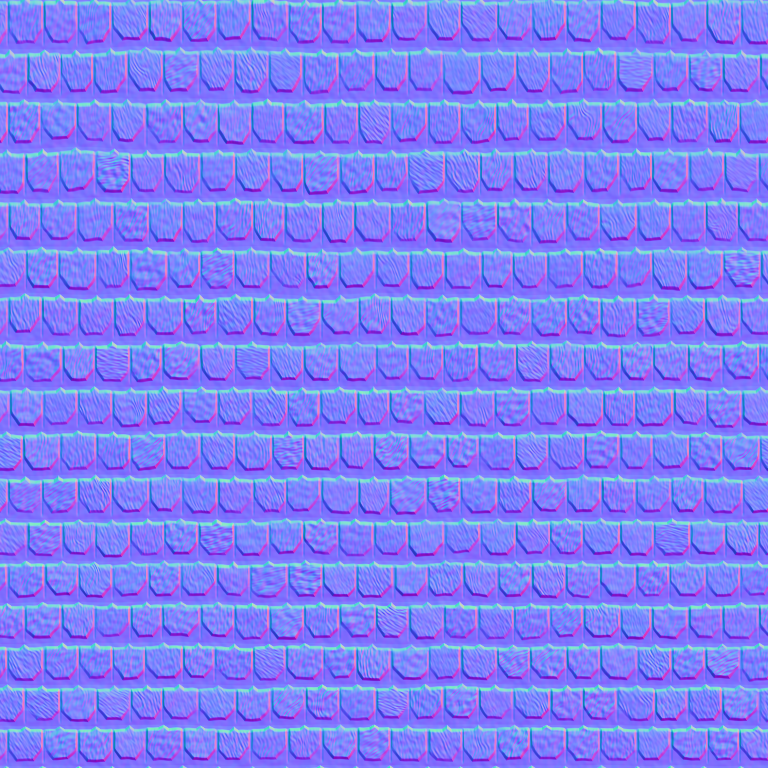
Give the GLSL for this texture map, as a three.js fragment shader.

```glsl
// Tangent-space normal map of staggered wooden shingles with chamfered corners and carved grain.
varying vec2 vUv;

vec2 hash2(vec2 p) {
  return fract(sin(vec2(dot(p, vec2(127.1, 311.7)), dot(p, vec2(269.5, 183.3)))) * 43758.55);
}

// Gradient noise, roughly -0.7 to 0.7
float noise(vec2 p) {
  vec2 i = floor(p), f = fract(p);
  vec2 u = f * f * f * (f * (f * 6.0 - 15.0) + 10.0);
  vec2 o = vec2(0.0, 1.0);
  float a = dot(hash2(i) * 2.0 - 1.0, f);
  float b = dot(hash2(i + o.yx) * 2.0 - 1.0, f - o.yx);
  float c = dot(hash2(i + o) * 2.0 - 1.0, f - o);
  float d = dot(hash2(i + 1.0) * 2.0 - 1.0, f - 1.0);
  return mix(mix(a, b, u.x), mix(c, d, u.x), u.y);
}

// Wood grain: bent, broken stripes in a direction chosen for each shingle
float grain(vec2 p, vec2 id) {
  vec2 r = hash2(id + 31.0), s = hash2(id + 57.0);
  float angle = (r.x - 0.5) * (r.y > 0.75 ? 3.0 : 0.9);
  vec2 g = mat2(cos(angle), -sin(angle), sin(angle), cos(angle)) * p;
  float bend = noise(g * vec2(2.2, 1.6) + s * 50.0);
  float rings = sin(46.0 * g.x + 22.0 * bend) * (0.5 + noise(g * 4.0 + s * 70.0));
  float fibre = noise(g * vec2(14.0, 5.0) + s * 90.0);
  float dents = noise(p * 5.0 + s * 30.0);
  return rings * mix(0.001, 0.009, s.x * s.x) + fibre * mix(0.01, 0.028, s.y)
       + dents * mix(0.005, 0.055, r.x * r.x);
}

// Surface height, measured in shingle widths
float height(vec2 uv) {
  // 17 courses, taller toward the top, and 22 shingles in each
  float t = 1.0 - uv.y;
  float course = 17.0 * (t - 0.036 * sin(3.14159 * t)) + 0.06;
  course += 0.08 * noise(uv * vec2(11.0, 8.0));
  float row = floor(course);
  float x = uv.x * 22.0 + 0.28 + 0.5 * mod(row + 1.0, 2.0);
  x += 0.2 * noise(vec2(x * 0.7, row * 7.31));
  vec2 id = vec2(mod(floor(x), 22.0), row);
  vec2 r = hash2(id), tilt = hash2(id + 13.0) - 0.5, cut = hash2(id + 71.0);
  vec2 p = vec2(fract(x) - 0.5, fract(course) * 1.29);
  float ax = abs(p.x);
  float wobble = 0.04 * noise(uv * 75.0);

  // Step along the top of the course, with a small peak over each shingle
  float peak = 0.1 * max(0.0, 1.0 - ax / 0.13);
  float y = p.y + peak + (wobble + 0.04 * (cut.x - 0.5) * smoothstep(0.5, 0.42, ax)) * smoothstep(0.0, 0.1, p.y);
  float top = smoothstep(0.1, 0.23, y);

  // Recessed layer, with a faint seam between neighbours
  float under = -0.064 * (1.0 - top) - 0.13 * max(p.y - 0.8, 0.0);
  under -= 0.014 * smoothstep(0.45, 0.5, ax)
         * smoothstep(0.1, 0.2, p.y) * (1.0 - smoothstep(1.1, 1.25, p.y));

  // Raised outline: straight sides, cut lower corners
  float sides = 1.0 - smoothstep(0.44, 0.495, ax + wobble * 0.5 + 0.02 * cut.y);
  float corner = 0.8 * ax + 0.6 * p.y - 0.83 + 0.1 * (cut.y - 0.5) * sign(p.x) * smoothstep(0.0, 0.2, ax);
  float butt = max(p.y - 1.09 + 0.12 * tilt.x * p.x, corner) + wobble + (r.x - 0.5) * 0.08;
  float mask = top * sides * (1.0 - smoothstep(-0.05, 0.05, butt));

  // Face: rounded at its top, slightly tilted, grained
  float shoulder = max(0.42 - p.y, 0.0);
  float face = 0.04 + 0.02 * r.y - 0.4 * shoulder * shoulder;
  face += dot(tilt, p - vec2(0.0, 0.6)) * 0.12 + grain(p, id);

  return mix(under, face, mask) + 0.011 * noise(uv * 120.0) + 0.022 * noise(uv * 50.0);
}

void main() {
  // Central differences, just under one step of fine detail wide
  vec2 e = vec2(0.0008, 0.0);
  vec2 slope = vec2(height(vUv + e) - height(vUv - e),
                    height(vUv + e.yx) - height(vUv - e.yx)) / (2.0 * e.x * 22.0);
  vec3 normal = normalize(vec3(-slope, 1.0));
  gl_FragColor = vec4(normal * 0.5 + 0.5, 1.0);
}
```
